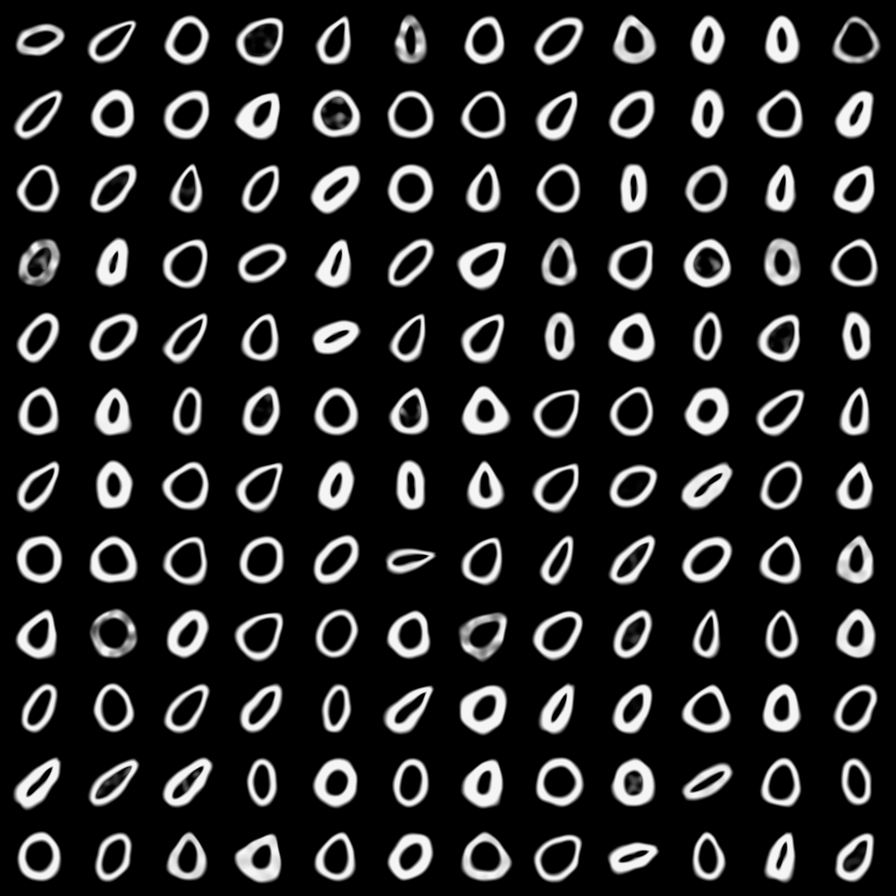
Give the GLSL for this pattern, as a Shadertoy shader.

```glsl
vec4 hash4(vec2 p) {
    return fract(sin(vec4(dot(p, vec2(127.1, 311.7)), dot(p, vec2(269.5, 183.3)),
                          dot(p, vec2(419.2, 371.9)), dot(p, vec2(97.3, 157.1)))) * 43758.5);
}

float cornerGradient(vec2 corner, vec2 offset) {
    return dot(hash4(corner).xy * 2.0 - 1.0, offset);
}

float gradientNoise(vec2 p) {
    vec2 i = floor(p), f = fract(p);
    vec2 u = f * f * (3.0 - 2.0 * f);
    vec2 e = vec2(1.0, 0.0);
    return mix(mix(cornerGradient(i, f), cornerGradient(i + e, f - e), u.x),
               mix(cornerGradient(i + e.yx, f - e.yx), cornerGradient(i + 1.0, f - 1.0), u.x), u.y);
}

float ellipseDistance(vec2 p, vec2 radii) {
    float k = length(p / radii);
    return k * (k - 1.0) / max(length(p / (radii * radii)), 1e-4);
}

float brushedRing(vec2 p, vec2 cell) {
    vec4 shape = hash4(cell + 3.0);
    vec4 wear = hash4(cell + 41.0);
    vec2 seed = cell * 7.3;

    // Slant, proportions and stroke weight of this ring
    float tilt = mix(-0.15, 0.85, shape.x) + 0.6 * step(0.93, shape.w);
    float ratio = mix(0.42, 1.0, shape.y) * (1.0 - 0.3 * max(tilt, 0.0));
    float weight = mix(0.038, 0.083, shape.z * shape.z);

    // Fit the tilted ellipse to a common bounding box
    float c = cos(tilt), s = sin(tilt);
    float extent = max(length(vec2(ratio * c, s)), length(vec2(ratio * s, c)));
    float longRadius = (0.315 - weight) / extent;
    vec2 radii = vec2(max(longRadius * ratio, weight + 0.025), longRadius);

    // Hand wobble, then a taper towards the upper end
    p += 0.035 * vec2(gradientNoise(p * 4.0 + seed), gradientNoise(p * 4.0 + seed + 19.0));
    vec2 q = vec2(p.x * c - p.y * s, p.x * s + p.y * c);
    q.x /= 1.0 - 0.45 * wear.x * clamp(q.y / longRadius, -1.0, 1.2);
    float d = ellipseDistance(q, radii);

    // Uneven soft stroke
    weight *= 1.0 + 0.4 * gradientNoise(p * 5.0 + seed + 53.0);
    float soft = max(0.031, 12.0 / iResolution.y);
    float ink = 1.0 - smoothstep(weight - soft, weight + soft, abs(d));

    // Occasional fading and smudges inside the ring
    float patchy = gradientNoise(p * 7.0 + seed + 87.0);
    float fade = smoothstep(0.82, 1.0, wear.y);
    ink *= 1.0 - fade * clamp(0.3 + 1.1 * patchy, 0.0, 0.75);
    float smudge = smoothstep(0.85, 1.0, wear.z) * smoothstep(-0.1, 0.5, patchy);
    smudge *= 1.0 - smoothstep(-0.04, 0.01, d);
    return max(ink, 0.7 * smudge) * 0.96;
}

void mainImage(out vec4 fragColor, in vec2 fragCoord) {
    // Twelve by twelve cells inside a thin margin
    vec2 grid = (fragCoord / iResolution.xy * 362.0 - 1.0) / 30.0;
    float ink = brushedRing(fract(grid) - 0.5, floor(grid));
    fragColor = vec4(vec3(ink), 1.0);
}
```
